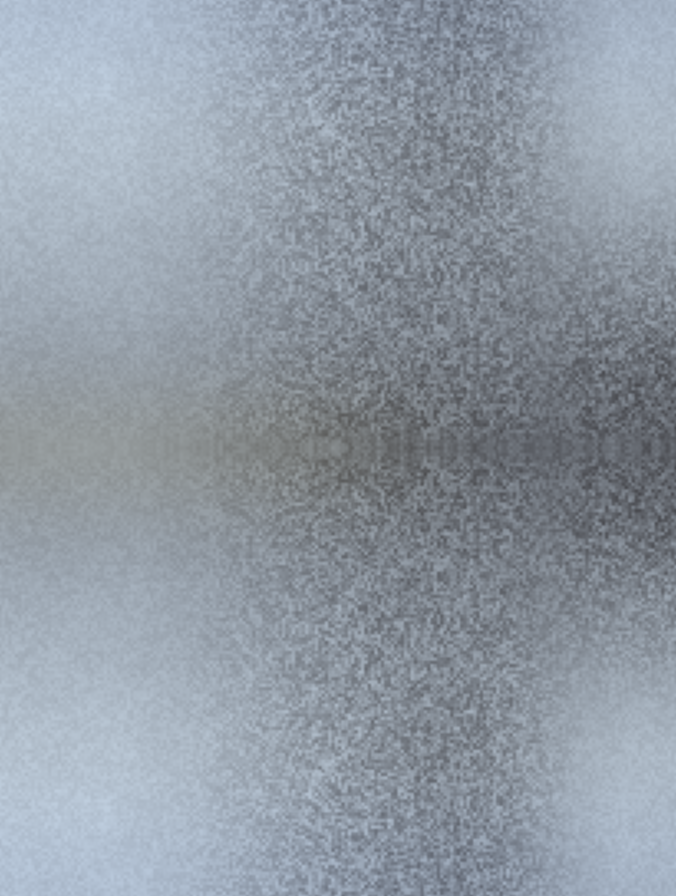
Give the GLSL for this texture, as a Shadertoy shader.

```glsl
// Brushed, frosted metal: a soft steel-blue sheen folded about the horizontal
// midline, with a dark vertical band and a dark right-hand pocket.
// Smooth luminance profiles are tinted, then covered by mirrored value noise.

float hash(vec2 cell) {
    vec3 p = fract(vec3(cell.xyx) * 0.1031);
    p += dot(p, p.yzx + 33.33);
    return fract((p.x + p.y) * p.z);
}

// Smooth value noise centred on zero, range -0.5 to 0.5
float noise(vec2 p) {
    vec2 cell = floor(p);
    vec2 f = fract(p);
    f = f * f * (3.0 - 2.0 * f);
    float low = mix(hash(cell), hash(cell + vec2(1.0, 0.0)), f.x);
    float high = mix(hash(cell + vec2(0.0, 1.0)), hash(cell + 1.0), f.x);
    return mix(low, high, f.y) - 0.5;
}

// Broad light: left plateau, dark band, right highlight; fold is 0 at midline
float sheen(float x, float fold) {
    float left = 0.60 + 0.17 * smoothstep(0.0, 0.82, fold);
    float band = 0.41 + 0.155 * (1.0 - exp(-3.0 * fold));
    float right = 0.385 + 0.335 * smoothstep(0.0, 0.75, fold);
    float light = mix(left, band, smoothstep(0.13, 0.68, x));
    light = mix(light, right, smoothstep(0.68, 0.95, x));
    return light - 0.025 * smoothstep(0.8, 1.0, fold);
}

// Grain is strong in the shadows and nearly vanishes in the highlights
float grainStrength(float x, float fold) {
    float band = smoothstep(0.22, 0.55, x) * (1.0 - smoothstep(0.72, 0.88, x));
    float pocket = smoothstep(0.7, 0.9, x) * (1.0 - smoothstep(0.25, 0.62, fold));
    return 0.055 + 0.15 * max(band, pocket);
}

// Fine grain, with columns stretched across the mirror line
float grain(vec2 p, float fold) {
    float speckle = noise(p * 205.0) + 0.55 * noise(p * 118.0 + 41.0);
    float columns = noise(vec2(p.x * 150.0, p.y * 45.0) + 17.0);
    return mix(speckle, columns, 0.6 * exp(-fold * fold * 900.0));
}

// Steel ramp: blue in the light, neutral in the shadow
vec3 steel(float light) {
    return vec3(0.42, 0.44, 0.47) + (light - 0.44) * vec3(0.9, 1.0, 1.07);
}

void mainImage(out vec4 fragColor, in vec2 fragCoord) {
    vec2 uv = fragCoord / iResolution.xy;
    float fold = abs(uv.y - 0.5) * 2.0;
    vec2 p = vec2(uv.x, 0.5 * fold * iResolution.y / iResolution.x);

    // Broad light with faint cloudy mottling
    float light = sheen(uv.x, fold);
    light += 0.016 * noise(p * 9.0) + 0.012 * noise(p * 24.0 + 7.0);
    light += grainStrength(uv.x, fold) * grain(p, fold);
    vec3 color = steel(light);

    // Warm midline on the left, cooler outer edges
    float warmth = exp(-fold * fold * 35.0) * (1.0 - smoothstep(0.4, 0.8, uv.x));
    color += warmth * vec3(0.012, 0.0, -0.035);
    color += smoothstep(0.65, 1.0, fold) * vec3(-0.008, 0.0, 0.02);

    fragColor = vec4(clamp(color, 0.0, 1.0), 1.0);
}
```
